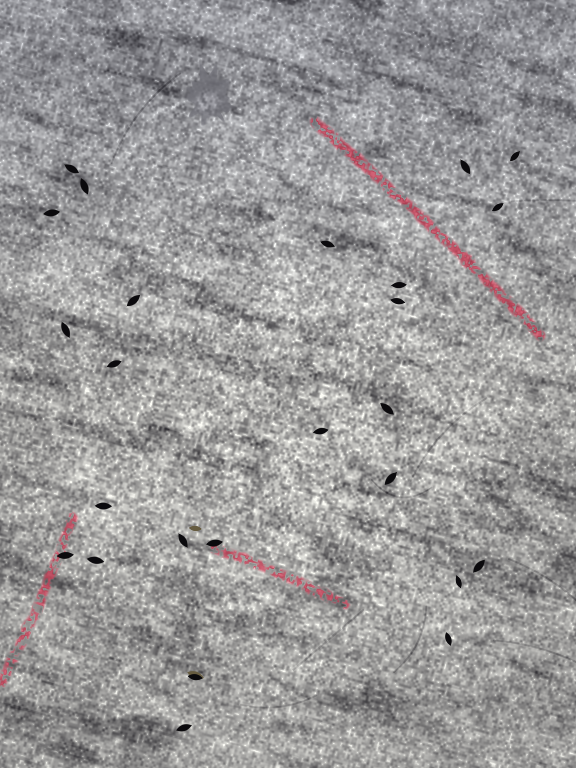
Give the GLSL for this texture, as a Shadertoy shader.

```glsl
// Weathered grey sheet with glittering grain, smudges, dark seeds and red chalk strokes.

const vec3 SHADOW_GREY = vec3(0.33, 0.325, 0.335);
const vec3 LIGHT_GREY = vec3(0.96, 0.96, 0.935);
const vec3 COOL_TINT = vec3(0.975, 0.985, 1.03);
const vec3 CHALK_RED = vec3(0.68, 0.17, 0.26);
const vec3 SEED_BLACK = vec3(0.045, 0.04, 0.05);
const vec3 HUSK_BROWN = vec3(0.40, 0.36, 0.25);
const vec3 STAIN_GREY = vec3(0.44, 0.44, 0.47);

const float GRAIN_SCALE = 300.0;
const float GRAIN_CONTRAST = 0.52;
const float SMUDGE_ANGLE = -0.27;
const float SMUDGE_DEPTH = 0.15;
const float CHALK_HALF_WIDTH = 0.0075;
const vec2 SEED_SIZE = vec2(0.0105, 0.0042);
const int SEED_COUNT = 27;
const int SCRATCH_COUNT = 9;
const vec2 GLOW_CENTER = vec2(0.37, 0.44);
const vec2 STAIN_CENTER = vec2(0.271, 0.872);

// Integer hash: two values in 0..1 per cell
vec2 hash2(vec2 cell) {
    uvec2 v = uvec2(ivec2(floor(cell))) * 1664525u + 1013904223u;
    v.x += v.y * 1664525u;
    v.y += v.x * 1664525u;
    v ^= v >> 16u;
    v.x += v.y * 1664525u;
    v.y += v.x * 1664525u;
    v ^= v >> 16u;
    return vec2(v & 65535u) / 65535.0;
}

float noise(vec2 p) {
    vec2 i = floor(p), f = fract(p);
    f = f * f * (3.0 - 2.0 * f);
    float low = mix(hash2(i).x, hash2(i + vec2(1, 0)).x, f.x);
    float high = mix(hash2(i + vec2(0, 1)).x, hash2(i + vec2(1, 1)).x, f.x);
    return mix(low, high, f.y);
}

vec2 turn(vec2 p, float angle) {
    float c = cos(angle), s = sin(angle);
    return vec2(c * p.x + s * p.y, c * p.y - s * p.x);
}

// Distance to a segment bent sideways by bow at its middle
float bentLine(vec2 p, vec2 a, vec2 b, float bow) {
    float len = length(b - a);
    vec2 along = (b - a) / len;
    vec2 q = vec2(dot(p - a, along), dot(p - a, vec2(-along.y, along.x)));
    float t = clamp(q.x / len, 0.0, 1.0);
    return length(vec2(q.x - t * len, q.y - bow * 4.0 * t * (1.0 - t)));
}

// Crumbly chalk coverage around a line distance
float chalk(float dist, float grain, float density) {
    float body = 1.0 - smoothstep(0.45, 1.25, dist / CHALK_HALF_WIDTH);
    return body * smoothstep(0.62 - density, 0.90 - density, grain);
}

void mainImage(out vec4 fragColor, in vec2 fragCoord) {
    float px = 1.0 / iResolution.y;
    vec2 p = fragCoord * px;
    float aspect = iResolution.x * px;
    vec2 q = turn(p, SMUDGE_ANGLE);

    // Broad light and mottling
    vec2 fromGlow = (p - GLOW_CENTER) / vec2(0.42, 0.36);
    float glow = exp(-dot(fromGlow, fromGlow));
    float tone = 0.585 + 0.12 * glow - 0.035 * smoothstep(0.8, 1.0, p.y);
    tone += 0.11 * (noise(q * vec2(9.0, 16.0)) - 0.5);
    tone += 0.12 * (noise(q * vec2(32.0, 55.0) + 7.0) - 0.5);

    // Slanted smudges
    float streak = 0.68 * noise(q * vec2(11.0, 46.0) + 31.0) + 0.32 * noise(q * vec2(38.0, 120.0));
    tone -= SMUDGE_DEPTH * smoothstep(0.57, 0.80, streak);
    tone -= 0.07 * smoothstep(0.72, 0.95, noise(q * vec2(28.0, 170.0) + 53.0));

    // Fine glittering grain
    float fine = noise(q * GRAIN_SCALE);
    float coarse = noise(turn(p, 0.9) * GRAIN_SCALE * 0.52 + 11.0);
    float grain = 0.65 * fine + 0.35 * coarse;
    tone += GRAIN_CONTRAST * (0.72 + 0.4 * glow) * (grain - 0.5);
    tone += 0.16 * smoothstep(0.80, 0.98, fine) * coarse;

    // Hairline scratches
    for (int i = 0; i < SCRATCH_COUNT; i++) {
        vec2 place = hash2(vec2(i, 71)), form = hash2(vec2(i, 83));
        vec2 start = place * vec2(aspect, 1.0);
        vec2 span = turn(vec2(0.06 + 0.12 * form.x, 0.0), 2.4 * form.y - 1.2);
        float d = bentLine(p, start, start + span, 0.05 * (form.x - 0.5));
        tone -= 0.13 * (1.0 - smoothstep(0.0004, 0.0008 + px, d));
    }
    vec3 color = mix(SHADOW_GREY, LIGHT_GREY, clamp((tone - 0.33) / 0.62, -0.2, 1.05));
    color *= mix(vec3(1.0), COOL_TINT, smoothstep(0.45, 1.0, p.y));

    // Ragged dried stain with a paler middle
    vec2 s = p - STAIN_CENTER;
    float spikes = noise(normalize(s + 1e-5) * 4.5 + 19.0);
    float rim = 0.021 + 0.034 * spikes * spikes + 0.008 * (noise(p * 130.0) - 0.5);
    float stain = 1.0 - smoothstep(-0.003, 0.003, length(s) - rim);
    float pale = 1.0 - smoothstep(0.008, 0.021, length(s + vec2(0.0, 0.006)));
    color = mix(color, STAIN_GREY + pale * (0.08 + 0.35 * (grain - 0.5)), 0.78 * stain);

    // Red chalk strokes
    vec2 wobble = 0.004 * (vec2(noise(p * 75.0), noise(p * 75.0 + 40.0)) - 0.5);
    vec2 w = p + wobble;
    float red = chalk(bentLine(w, vec2(0.411, 0.841), vec2(0.703, 0.564), 0.005), grain, 0.32);
    red = max(red, chalk(bentLine(w, vec2(0.094, 0.326), vec2(0.000, 0.109), 0.005), grain, 0.25));
    red = max(red, chalk(bentLine(w, vec2(0.280, 0.286), vec2(0.447, 0.214), 0.003), grain, 0.23));
    color = mix(color, CHALK_RED + 0.25 * (fine - 0.4), 0.85 * red);

    // Loose clusters of pointed seeds, a few of them husks
    for (int i = 0; i < SEED_COUNT; i++) {
        vec2 center = fract(float(i / 3) * vec2(0.7549, 0.5698) + vec2(0.1, 0.35));
        center = (0.05 + center * vec2(0.9, 0.80)) * vec2(aspect, 1.0);
        center += 0.13 * (hash2(vec2(i, 5)) - 0.5);
        vec2 form = hash2(vec2(i, 17));
        vec2 r = turn(p - center, 2.3 * (form.x - 0.5) - 0.15) / (0.8 + 0.3 * form.y);
        float x = r.x / SEED_SIZE.x;
        float d = abs(r.y) - SEED_SIZE.y * (1.0 - x * x);
        float cover = 1.0 - smoothstep(-0.7 * px, 0.7 * px, d);
        vec3 shell = i % 13 == 9 ? HUSK_BROWN : SEED_BLACK;
        color = mix(color, shell, cover);
    }
    fragColor = vec4(clamp(color, 0.0, 1.0), 1.0);
}
```
